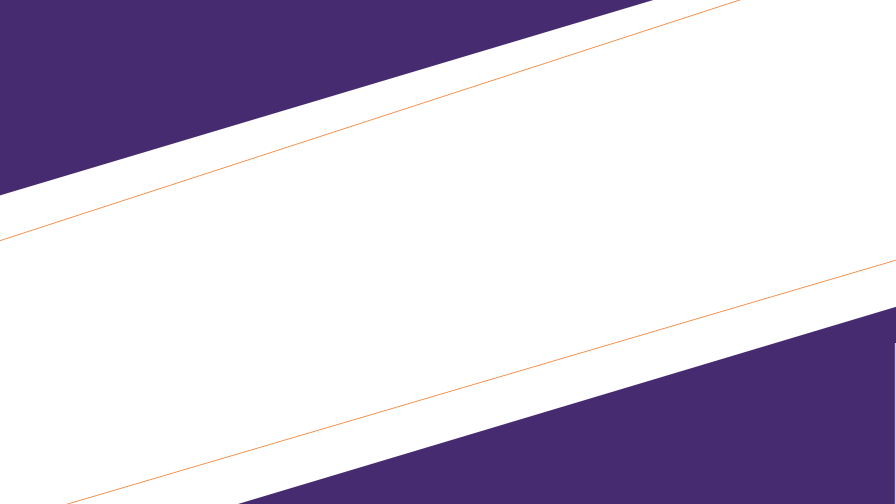
This background is drawn by a WebGL 1 fragment shader. Its source:

```glsl
precision highp float;

uniform vec2 u_resolution;

const vec3 PAPER = vec3(1.0);
const vec3 PURPLE = vec3(0.275, 0.169, 0.443);
const vec3 ORANGE = vec3(0.95, 0.50, 0.20);
const vec3 LILAC = vec3(0.85, 0.81, 0.89);

// Slanted edges as start (xy) and end (zw), in fractions of the canvas
const vec4 UPPER_WEDGE = vec4(0.0, 0.6123, 0.7292, 1.0);
const vec4 UPPER_LINE = vec4(0.0, 0.5225, 0.8255, 1.0);
const vec4 LOWER_LINE = vec4(0.0755, 0.0, 1.0, 0.4838);
const vec4 LOWER_WEDGE = vec4(0.2656, 0.0, 1.0, 0.3912);

const float LINE_WIDTH = 0.0016;               // fraction of the height
const vec2 SLIVER_CORNER = vec2(0.9987, 0.3194); // top left of the right strip

// Signed distance to an infinite line, positive above it, in canvas heights
float lineDistance(vec2 p, vec4 edge, vec2 canvas) {
  vec2 start = edge.xy * canvas;
  vec2 dir = normalize(edge.zw * canvas - start);
  return dot(p - start, vec2(-dir.y, dir.x));
}

// Share of a pixel lying on the positive side of an edge
float coverage(float dist, float pixel) {
  return clamp(dist / pixel + 0.5, 0.0, 1.0);
}

// Box-filtered stroke, which fades rather than breaks when very thin
float stroke(float dist, float pixel) {
  float halfWidth = 0.5 * LINE_WIDTH;
  return coverage(dist + halfWidth, pixel) - coverage(dist - halfWidth, pixel);
}

void main() {
  float pixel = 1.0 / u_resolution.y;
  vec2 canvas = vec2(u_resolution.x * pixel, 1.0);
  vec2 p = gl_FragCoord.xy * pixel;

  // Thin accent lines
  float lines = stroke(lineDistance(p, UPPER_LINE, canvas), pixel)
              + stroke(lineDistance(p, LOWER_LINE, canvas), pixel);
  vec3 color = mix(PAPER, ORANGE, min(lines, 1.0));

  // Corner wedges
  float wedges = coverage(lineDistance(p, UPPER_WEDGE, canvas), pixel)
               + coverage(-lineDistance(p, LOWER_WEDGE, canvas), pixel);
  color = mix(color, PURPLE, min(wedges, 1.0));

  // Pale strip along the lower right border
  vec2 corner = SLIVER_CORNER * canvas;
  float sliver = coverage(p.x - corner.x, pixel) * coverage(corner.y - p.y, pixel);
  color = mix(color, LILAC, sliver);

  gl_FragColor = vec4(color, 1.0);
}
```
